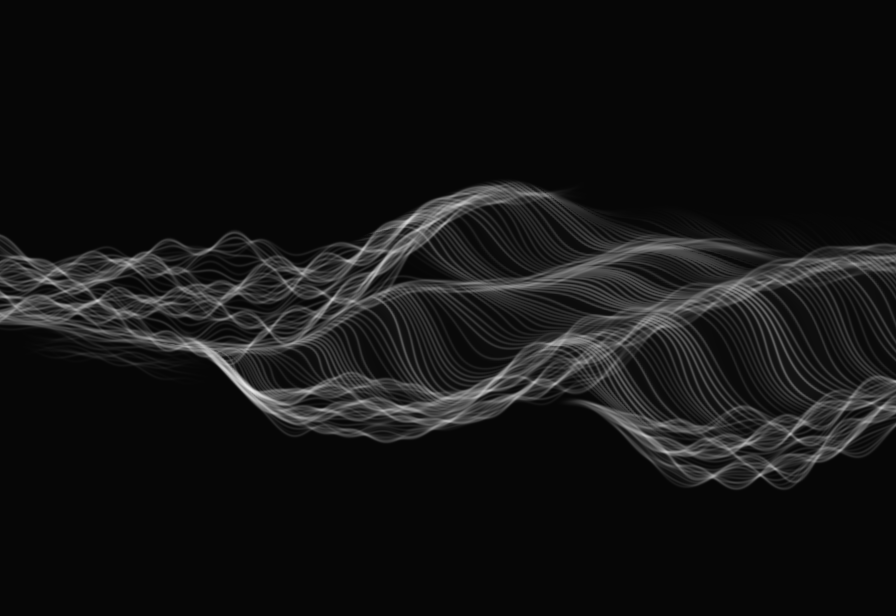
Reproduce this background procedurally as a WebGL 2 fragment shader.

```glsl
#version 300 es
precision highp float;

uniform vec2 u_resolution;
out vec4 outColor;

#define BACKGROUND 0.024
#define LINE_WIDTH 0.0021
#define STRANDS 64
#define RIBBON_GAIN 0.145
#define SHEET_GAIN 0.24
#define HAZE 0.034
#define WAVE_SIZE 0.105
#define FOLD_RATE 46.0

float ramp(float a, float b, float x) { return smoothstep(a, b, x); }

float bump(float x, float center, float width) {
    float t = (x - center) / width;
    return exp(-t * t);
}

float smoothMax(float a, float b) {
    return 0.5 * (a + b + sqrt((a - b) * (a - b) + 0.0003));
}

// Guide curves: heights of the folds across the canvas
float skyline(float x) {
    return 0.595 + 0.11 * bump(x, 0.55, 0.11) + 0.065 * ramp(0.58, 0.75, x)
         + 0.006 * sin(x * 41.0 + 2.0);
}

float middleRidge(float x) {
    return 0.48 - 0.045 * ramp(0.0, 0.25, x) + 0.10 * ramp(0.30, 0.46, x)
         + 0.07 * ramp(0.55, 0.76, x) - 0.04 * ramp(0.78, 0.95, x);
}

float frontRidge(float x) {
    return 0.335 + 0.03 * bump(x, 0.38, 0.08) + 0.11 * ramp(0.48, 0.64, x)
         + 0.14 * ramp(0.58, 0.98, x);
}

float lowerEdge(float x) {
    return 0.45 - 0.15 * ramp(0.19, 0.34, x) + 0.045 * ramp(0.46, 0.62, x)
         - 0.125 * ramp(0.64, 0.78, x) + 0.10 * ramp(0.88, 1.02, x);
}

float basinRim(float x) {
    return 0.345 - 0.04 * ramp(0.64, 0.74, x) + 0.075 * ramp(0.80, 1.02, x);
}

float strokeWidth() { return max(LINE_WIDTH, 0.75 / u_resolution.y); }

float stroke(float distance) {
    float w = strokeWidth();
    return exp(-distance * distance / (w * w)) * LINE_WIDTH / w;
}

// Crossing wavy strands between two guides
float ribbon(vec2 p, float top, float bottom, int count, float seed) {
    float light = 0.0;
    float swing = WAVE_SIZE * (abs(top - bottom) + 0.015);
    float drift = 2.0 * sin(p.x * 11.0 + seed);
    for (int i = 0; i < count; i++) {
        float s = (float(i) + 0.5) / float(count);
        float wave = sin(p.x * 39.0 + s * 19.0 + seed + drift)
                   + 0.7 * sin(p.x * 64.0 - s * 27.0 + seed * 2.3)
                   + 0.9 * sin(p.x * 22.0 - s * 12.0 + seed * 0.7)
                   + 0.3 * sin(p.x * 97.0 + s * 41.0 - drift);
        float height = mix(bottom, top, s) + swing * wave;
        float slope = dFdx(height) * u_resolution.y;
        float weight = 0.65 + 0.4 * sin(float(i) * 2.4 + p.x * 13.0 + seed);
        light += weight * stroke(abs(p.y - height) * inversesqrt(1.0 + slope * slope));
    }
    return light;
}

// Fine threads falling from one ridge to the next
float sheet(vec2 p, float top, float bottom, float lean, float count, float start) {
    float span = max(top - bottom, 0.01);
    float depth = (top - p.y) / span;
    float v = clamp(depth, -0.2, 1.25);
    float c = 2.0 * v - 1.0;
    float root = p.x - lean * mix(v, 0.5 + 0.5 * c * c * c, 0.45);
    float phase = count * (root + 0.005 * sin(root * 70.0 + v * 2.0)
                                + 0.003 * sin(root * 131.0 - v * 3.0));
    float rate = max(length(vec2(dFdx(phase), dFdy(phase))) * u_resolution.y, 0.001);
    float thread = stroke(abs(fract(phase) - 0.5) / rate);
    float crowding = strokeWidth() * rate;
    thread = mix(thread, min(1.77 * LINE_WIDTH * rate, 0.9), ramp(0.35, 0.8, crowding));
    float fold = 0.5 + 0.5 * sin(root * FOLD_RATE + 2.0 * sin(root * 17.0));
    float crease = 0.5 + 0.5 * sin(root * 113.0 + 3.0 * sin(root * 29.0) + v);
    float tone = 0.35 + 0.6 * fold * fold + 0.35 * crease * crease + 0.5 * exp(-abs(v) * 8.0);
    float mask = ramp(-0.05, 0.05, depth) * (1.0 - ramp(0.85, 1.15, depth));
    return mask * ramp(start, start + 0.06, root) * tone * (SHEET_GAIN * thread + HAZE);
}

void main() {
    vec2 p = gl_FragCoord.xy / u_resolution;
    float x = p.x;
    float sky = skyline(x);
    float middle = middleRidge(x);
    float front = frontRidge(x);
    float lower = lowerEdge(x);
    float rim = basinRim(x);
    float shelf = smoothMax(front, lower);

    // Hanging sheets, back to front
    float veil = mix(1.0, ramp(0.0, 0.08, sky - p.y), ramp(0.56, 0.72, x));
    float light = sheet(p, sky, middle, 0.13, 120.0, 0.37)
                * (1.0 - 0.85 * ramp(0.66, 0.92, x)) * veil;
    light += sheet(p, middle, shelf, mix(0.06, 0.16, ramp(0.38, 0.70, x)), 145.0, 0.15)
           * (1.0 - ramp(0.76, 0.92, x));
    light += sheet(p, front, rim, 0.11, 125.0, 0.56) * 1.2;

    // Left ribbon sweeping up over the hump
    float sweep = middle + 0.005 + 0.13 * ramp(0.40, 0.54, x);
    light += RIBBON_GAIN * ribbon(p, sky - 0.005, sweep, STRANDS, 1.3)
           * (1.0 - ramp(0.40, 0.66, x)) * 1.1;
    float glint = 0.485 + 0.10 * ramp(-0.04, 0.22, x);
    light += RIBBON_GAIN * ribbon(p, glint + 0.008, glint - 0.008, 8, 3.3)
           * (1.0 - ramp(0.10, 0.24, x));

    // Lower band that narrows into the front ridge
    float narrowing = ramp(0.58, 0.74, x);
    light += RIBBON_GAIN * ribbon(p, shelf + 0.015, mix(lower, front - 0.025, narrowing), STRANDS, 4.1)
           * ramp(0.19, 0.30, x) * mix(0.95, 0.42, narrowing);

    // Basin at the right
    light += RIBBON_GAIN * ribbon(p, rim + 0.005, lower, STRANDS, 2.6) * ramp(0.62, 0.76, x) * 0.95;

    // Bright middle ridge and faint fringe beneath it
    light += RIBBON_GAIN * ribbon(p, middle + 0.010, middle - 0.008, 12, 5.2)
           * (1.0 - ramp(0.70, 0.92, x)) * 1.1;
    light += RIBBON_GAIN * ribbon(p, middle, middle - 0.05, 16, 0.4)
           * ramp(0.02, 0.10, x) * (1.0 - ramp(0.15, 0.24, x)) * 0.45;

    outColor = vec4(vec3(BACKGROUND + 1.0 - exp(-light)), 1.0);
}
```
